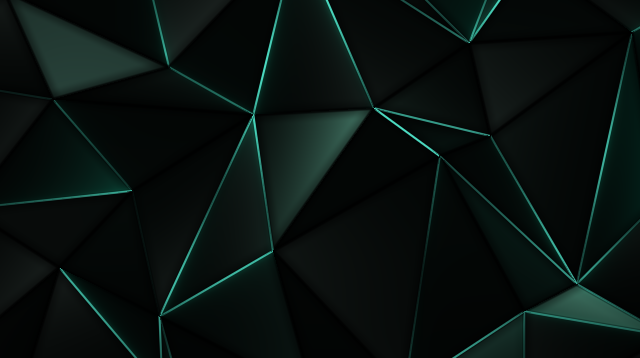
Write a WebGL 1 fragment shader that draws this background.

```glsl
precision highp float;
// Dark faceted relief: a rotated, jittered grid is split into triangles, each
// shaded by a gradient between its corners. Hashes choose which shared edges
// carry a thin mint light with a one-sided teal bloom; the rest are dark seams.
uniform vec2 u_resolution;

const float GRID_SCALE = 3.0; // cells per canvas height

float hash(vec2 p) {
  vec3 q = fract(vec3(p.xyx) * vec3(0.1031, 0.1030, 0.0973));
  q += dot(q, q.yzx + 33.33);
  return fract((q.x + q.y) * q.z);
}

float cross2(vec2 a, vec2 b) {
  return a.x * b.y - a.y * b.x;
}

// Jittered position of a grid vertex
vec2 vertexAt(vec2 id) {
  return id + 0.82 * (vec2(hash(id + 3.7), hash(id + 41.3)) - 0.5);
}

vec3 barycentric(vec2 p, vec2 a, vec2 b, vec2 c) {
  vec2 u = b - a, v = c - a, w = p - a;
  vec2 st = vec2(cross2(w, v), cross2(u, w)) / cross2(u, v);
  return vec3(1.0 - st.x - st.y, st);
}

// A diagonal is usable when the other two corners lie on opposite sides
bool splits(vec2 a, vec2 c, vec2 b, vec2 d) {
  return cross2(c - a, b - a) * cross2(c - a, d - a) < 0.0;
}

// Gradient over one face, from a random brightness at each corner
vec3 faceColor(vec3 bary, vec2 face) {
  vec3 corner = vec3(hash(face + 5.1), hash(face + 17.9), hash(face + 29.3));
  float tone = dot(bary, smoothstep(0.15, 0.85, corner));
  float strength = hash(face + 63.7);
  vec3 tint = mix(vec3(0.17, 0.20, 0.19), vec3(0.01, 0.28, 0.22),
                  smoothstep(0.4, 0.75, hash(face + 81.1)));
  tint = mix(tint, vec3(0.32, 0.56, 0.48), smoothstep(0.78, 0.97, strength));
  return vec3(0.013, 0.025, 0.021) + tint * tone * tone * mix(0.2, 1.0, strength);
}

// Adds the seam shadow, bloom and light line of one edge
vec3 addEdge(vec3 color, vec2 p, vec2 idA, vec2 idB, vec2 face, float pixel) {
  vec2 a = vertexAt(idA), b = vertexAt(idB);
  float dist = abs(cross2(b - a, p - a)) / length(b - a);
  vec2 edge = idA + idB; // the same for both neighbouring faces
  float pick = hash(edge + 7.3);
  float fade = 0.5 + 0.5 * sin(2.4 * (p.x + p.y) + 40.0 * pick);
  float lit = smoothstep(0.45, 0.72, pick) * mix(0.35, 1.0, fade);
  float side = step(0.5, hash(edge * 1.7 + face));

  float shadow = mix(0.6, 1.0, smoothstep(0.0, 0.1, dist));
  color *= mix(shadow, 1.0, side * lit);
  color *= mix(0.2, 1.0, smoothstep(0.004, 0.016 + pixel, dist));
  color += vec3(0.02, 0.26, 0.20) * lit * side
         * (0.3 * exp(-dist * 9.0) + 0.7 * exp(-dist * 45.0));
  float line = 1.0 - smoothstep(0.003, 0.006 + pixel, dist);
  return mix(color, vec3(0.30, 0.86, 0.76), line * lit);
}

void main() {
  vec2 uv = gl_FragCoord.xy / u_resolution.y;
  float pixel = GRID_SCALE / u_resolution.y;
  float angle = -0.55;
  mat2 turn = mat2(cos(angle), sin(angle), -sin(angle), cos(angle));
  vec2 p = turn * uv * GRID_SCALE + vec2(12.3, 17.6);

  // Find the triangle around this point
  vec2 idA = floor(p), idB = idA + vec2(1.0, 0.0), idC = idA + 1.0;
  vec3 bary = vec3(0.333);
  for (int j = -1; j <= 1; j++) {
    for (int i = -1; i <= 1; i++) {
      vec2 a = floor(p) + vec2(float(i), float(j));
      vec2 b = a + vec2(1.0, 0.0), c = a + 1.0, d = a + vec2(0.0, 1.0);
      vec2 va = vertexAt(a), vb = vertexAt(b), vc = vertexAt(c), vd = vertexAt(d);
      bool useAC = splits(va, vc, vb, vd)
                && (hash(a + 91.7) > 0.5 || !splits(vb, vd, va, vc));
      if (!useAC) { // turn the quad so that AC is the other diagonal
        vec2 first = a;
        a = b; b = c; c = d; d = first;
        first = va;
        va = vb; vb = vc; vc = vd; vd = first;
      }
      vec3 lower = barycentric(p, va, vb, vc);
      vec3 upper = barycentric(p, va, vc, vd);
      if (min(lower.x, min(lower.y, lower.z)) >= 0.0) {
        idA = a; idB = b; idC = c; bary = lower;
      } else if (min(upper.x, min(upper.y, upper.z)) >= 0.0) {
        idA = a; idB = c; idC = d; bary = upper;
      }
    }
  }

  // Shade the face, then its three edges
  vec2 face = idA + idB + idC;
  vec3 color = faceColor(bary, face);
  color = addEdge(color, p, idA, idB, face, pixel);
  color = addEdge(color, p, idB, idC, face, pixel);
  color = addEdge(color, p, idC, idA, face, pixel);

  // Gentle darkening towards the left, right and lower borders
  vec2 q = gl_FragCoord.xy / u_resolution;
  color *= mix(0.7, 1.0, smoothstep(0.0, 0.35, q.y));
  color *= 1.0 - 0.3 * pow(abs(2.0 * q.x - 1.0), 4.0);
  gl_FragColor = vec4(color, 1.0);
}
```
